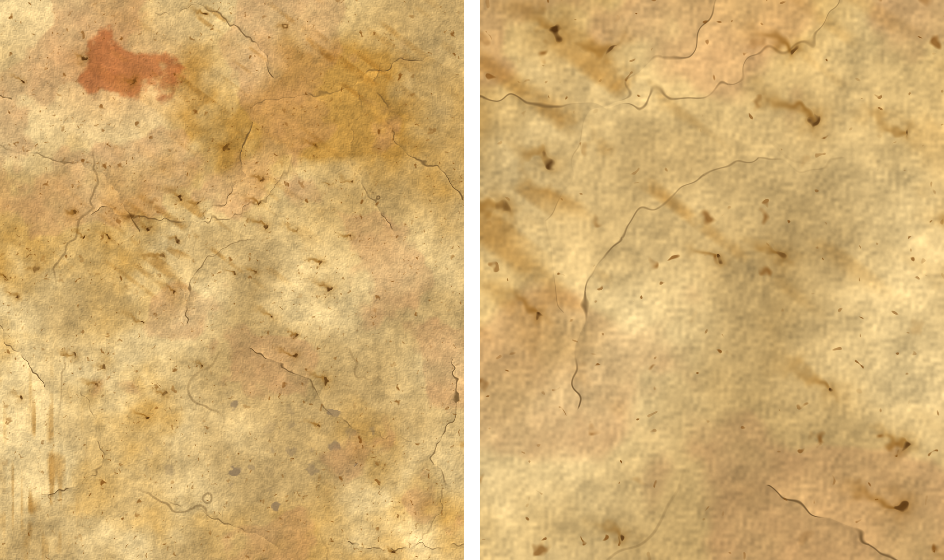
Left: the whole. Right: its middle third, enlarged.
Give the GLSL for this texture, as a WebGL 2 fragment shader.

```glsl
#version 300 es
precision highp float;
// Aged parchment: layered noise tints the sheet with ochre, rose and rust stains,
// random walks and noise contours form the creases, and jittered cells scatter
// specks, trailing ink drops and grey blots. Embossed grain covers everything.
uniform vec2 u_resolution;
out vec4 outColor;

vec2 hash2(vec2 p) {
  vec3 q = fract(p.xyx * vec3(0.1031, 0.1030, 0.0973));
  q += dot(q, q.yzx + 33.33);
  return fract((q.xx + q.yz) * q.zy);
}

float noise(vec2 p) {
  vec2 i = floor(p), f = fract(p);
  f = f * f * (3.0 - 2.0 * f);
  return mix(mix(hash2(i).x, hash2(i + vec2(1, 0)).x, f.x),
             mix(hash2(i + vec2(0, 1)).x, hash2(i + vec2(1, 1)).x, f.x), f.y);
}

float fbm(vec2 p) {
  float sum = 0.0, amp = 0.52;
  for (int i = 0; i < 5; i++) {
    sum += amp * noise(p);
    p = mat2(1.6, 1.2, -1.2, 1.6) * p + 17.3;
    amp *= 0.5;
  }
  return sum;
}

vec2 warp(vec2 p, float scale) {
  return vec2(noise(p * scale), noise(p * scale + 40.0)) - 0.5;
}

float glow(vec2 p, vec2 center, vec2 radius) {
  vec2 q = (p - center) / radius;
  return exp(-dot(q, q));
}

// x: thin dark line, y: signed light and shade beside the folds
vec2 creases(vec2 p, float aspect, float px) {
  vec2 result = vec2(0);
  p += 0.018 * warp(p, 32.0) + 0.009 * warp(p, 105.0);
  for (int w = 0; w < 15; w++) {
    vec2 seed = hash2(vec2(w, 7));
    vec2 a = (vec2(w % 3, w / 3) + seed) / vec2(3, 5) * vec2(aspect, 1);
    float heading = 6.283 * hash2(vec2(w, 23)).x;
    float nearest = 9.0, side = 0.0, strength = 0.0;
    for (int s = 0; s < 6; s++) {
      vec2 r = hash2(vec2(w * 9 + s, 51));
      heading += (r.x - 0.5) * 1.5;
      vec2 along = vec2(cos(heading), sin(heading));
      float len = 0.025 + 0.06 * r.y;
      vec2 q = p - a;
      q -= along * clamp(dot(q, along), 0.0, len);
      float d = length(q);
      if (d < nearest) {
        nearest = d;
        side = dot(q, vec2(-along.y, along.x)) / (d + 0.001);
        strength = 1.0 - 0.13 * float(s);
      }
      a += along * len;
    }
    float line = 1.0 - smoothstep(0.0, 0.0006 + px, nearest);
    result.x = max(result.x, line * strength);
    result.y += side * strength * (0.6 * exp(-nearest / (0.006 + 0.02 * seed.y)) + exp(-nearest / 0.003));
  }
  return result;
}

// x: tail and halo, y: dark head
vec2 drops(vec2 p, float px) {
  vec2 result = vec2(0), cell = floor(p / 0.055);
  for (int k = 0; k < 9; k++) {
    vec2 c = cell + vec2(k % 3 - 1, k / 3 - 1);
    vec2 r = hash2(c + 91.0), t = hash2(c + 137.0);
    vec2 center = (c + 0.15 + 0.7 * r) * 0.055;
    vec2 dir = normalize(vec2(-0.93, 0.1 + 0.5 * r.x));
    float present = step(t.x, 0.03 + 0.6 * glow(center, vec2(0.34, 0.5), vec2(0.27, 0.19)));
    vec2 q = p - center;
    float along = dot(q, dir), across = dot(q, vec2(-dir.y, dir.x));
    float size = 0.0017 + 0.0038 * t.y * t.y;
    float tail = smoothstep(-0.004, 0.003, along) * (1.0 - smoothstep(0.0, 0.02 + 0.035 * r.y, along));
    tail *= exp(-pow(across / (size + 0.12 * max(along, 0.0)), 2.0));
    float d = length(q) + 0.002 * (noise(p * 330.0) - 0.5);
    float head = 1.0 - smoothstep(size * 0.4, size + px, d);
    result = max(result, present * vec2(max(tail, exp(-d / size * 0.5)), head * (0.4 + 0.6 * r.x)));
  }
  return result;
}

// One jittered dot per cell, present where its hash is below the density
float dots(vec2 p, float size, float density, float radius, float soft) {
  vec2 c = floor(p / size), r = hash2(c + 211.0), t = hash2(c + 307.0);
  float edge = radius * (0.4 + 0.8 * t.y);
  return step(t.x, density) * r.x * (1.0 - smoothstep(edge - soft, edge + soft, length(p - (c + 0.3 + 0.4 * r) * size)));
}

void main() {
  vec2 p = gl_FragCoord.xy / u_resolution.y;
  float px = 1.0 / u_resolution.y;
  float broad = fbm(p * 3.8 + 4.0), medium = fbm(p * 9.0 + 31.0), fine = fbm(p * 30.0 + 9.0);

  // Paper and soft stains
  vec3 color = mix(vec3(0.78, 0.65, 0.42), vec3(0.95, 0.83, 0.585), smoothstep(0.3, 0.62, 0.6 * broad + 0.4 * medium));
  float ochre = glow(p, vec2(0.58, 0.80), vec2(0.23, 0.16)) + 0.6 * smoothstep(0.5, 0.7, fbm(p * 5.0 + 60.0));
  color = mix(color, vec3(0.71, 0.51, 0.20), clamp(ochre * (2.2 * medium - 0.45), 0.0, 0.8));
  float rose = smoothstep(0.55, 0.6, fbm(p * 6.0 + 83.0)) * (0.3 + 0.9 * fine);
  color = mix(color, vec3(0.74, 0.54, 0.36), 0.5 * rose);
  float rust = glow(p, vec2(0.20, 0.87), vec2(0.13, 0.09));
  color = mix(color, vec3(0.75, 0.50, 0.29), 0.45 * rust);
  color = mix(color, vec3(0.68, 0.36, 0.18), 0.65 * smoothstep(0.62, 0.7, 0.45 * rust + 0.6 * fbm(p * 16.0)));

  // Brushed streaks
  float slanted = noise(vec2(dot(p, vec2(-0.8, 0.6)) * 11.0, dot(p, vec2(0.6, 0.8)) * 85.0));
  float streaks = smoothstep(0.55, 0.95, slanted) * (glow(p, vec2(0.5, 0.9), vec2(0.22, 0.13)) + 0.8 * glow(p, vec2(0.35, 0.57), vec2(0.18, 0.12)));
  streaks += smoothstep(0.5, 0.9, noise(p * vec2(130, 12))) * glow(p, vec2(0.06, 0.16), vec2(0.06, 0.14));
  color = mix(color, vec3(0.60, 0.39, 0.12), 0.75 * streaks * smoothstep(0.35, 0.6, fine));

  // Relief, creases and grain
  vec2 light = vec2(-0.006, 0.008);
  float relief = fbm(p * 10.0 + 5.0) - fbm((p + light) * 10.0 + 5.0);
  float grain = noise(p * 440.0) - noise(p * 440.0 + vec2(-0.8, 0.9));
  float mottle = fbm(p * 130.0) - 0.5;
  vec2 fold = creases(p, u_resolution.x * px, px);
  float contour = fbm(p * 4.0 + 150.0) - 0.5;
  float crack = 1.0 - smoothstep(0.2, 1.3, abs(contour) / (fwidth(contour) + 0.0005));
  crack *= smoothstep(0.5, 0.75, noise(p * 9.0 + 77.0));
  color *= 1.0 + 0.75 * relief + 0.1 * grain + 0.24 * mottle + 0.2 * (fine - 0.5) + 0.1 * clamp(fold.y, -1.7, 1.3);
  float line = max(fold.x * smoothstep(0.25, 0.6, noise(p * 45.0 + 12.0)), 0.5 * crack);
  color = mix(color, vec3(0.38, 0.28, 0.15), 0.75 * line);

  // Blots, specks and drops
  vec2 wobble = p + 0.008 * warp(p, 90.0) + 0.006 * warp(p, 210.0);
  float blots = dots(wobble, 0.036, 0.8 * glow(p, vec2(0.49, 0.19), vec2(0.17, 0.06)), 0.009, 0.003);
  color = mix(color, vec3(0.50, 0.42, 0.33), 0.75 * blots);
  float specks = dots(wobble, 0.011, 0.5 * medium, 0.0013, px) + dots(wobble + 0.4, 0.033, 0.3, 0.0035, 0.002);
  color = mix(color, vec3(0.50, 0.30, 0.09), 0.8 * min(specks, 1.0));
  vec2 ink = drops(wobble, px);
  color = mix(color, vec3(0.55, 0.35, 0.09), 0.7 * ink.x * (0.4 + fine));
  color = mix(color, vec3(0.27, 0.15, 0.04), 0.85 * ink.y);
  outColor = vec4(clamp(color, 0.0, 1.0), 1.0);
}
```
